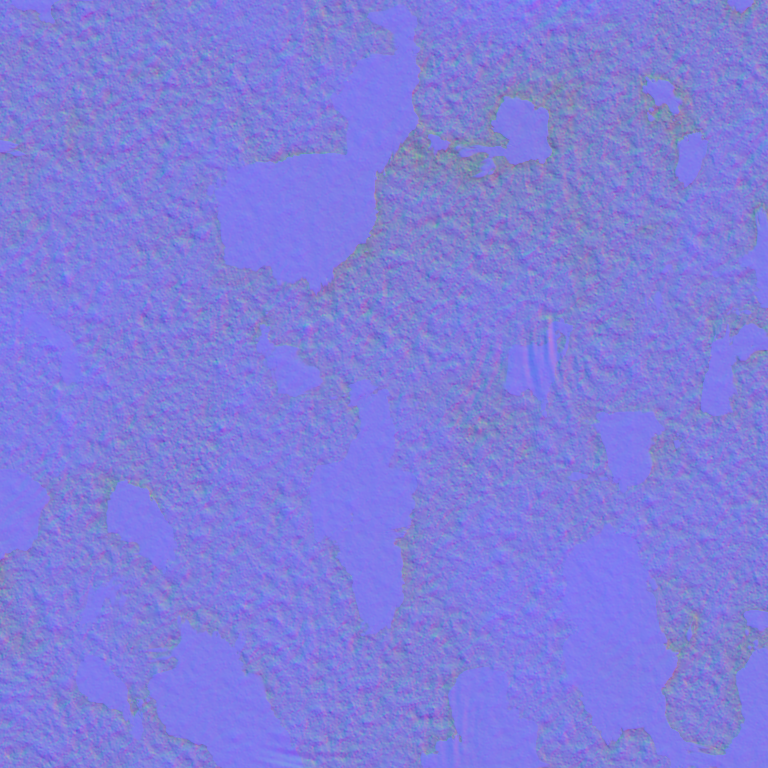
This texture map is drawn by a Shadertoy shader. Its source:

```glsl
#define PATCH_SCALE 6.0
#define PATCH_LEVEL 0.30
#define HALO_WIDTH 0.18
#define HALO_DEPTH 0.62
#define GRAIN_SCALE 72.0
#define GRAIN_SLOPE 0.027
#define CRACK_SLOPE 0.07
#define STROKE_CELLS 4.5
#define STROKE_SLOPE 0.055

const vec3 WORN_GREY = vec3(0.50, 0.525, 0.70);
const vec3 FLAT_BLUE = vec3(0.50, 0.480, 0.95);

vec3 hash3(vec2 p) {
    vec3 q = fract(p.xyx * vec3(0.1031, 0.1030, 0.0973));
    q += dot(q, q.yxz + 33.33);
    return fract((q.xxy + q.yzz) * q.zyx);
}

// Cellular noise of signed round bumps: x = height, yz = gradient
vec3 bumps(vec2 p) {
    vec2 cell = floor(p), f = p - cell;
    vec3 sum = vec3(0.0);
    for (int y = -1; y <= 1; y++)
    for (int x = -1; x <= 1; x++) {
        vec2 o = vec2(x, y);
        vec3 h = hash3(cell + o + 50.0);
        vec2 d = f - o - h.xy;
        float k = max(0.0, 1.0 - dot(d, d));
        sum += (2.0 * h.z - 1.0) * k * k * vec3(k, -6.0 * d);
    }
    return sum;
}

vec3 layeredBumps(vec2 p, int octaves) {
    vec3 sum = vec3(0.0);
    float amp = 1.0, freq = 1.0;
    for (int i = 0; i < octaves; i++) {
        sum += amp * bumps(p * freq + float(i) * 17.3) * vec3(1.0, freq, freq);
        amp *= 0.5;
        freq *= 2.1;
    }
    return sum;
}

// Slope across a thin step where the field passes a level
vec2 stepSlope(vec3 field, float level, float width) {
    float d = (field.x - level) / width;
    return exp(-d * d) * field.yz / (length(field.yz) + 0.3);
}

// Curved bundles of trowel grooves, scattered one per cell
vec2 trowelSlope(vec2 uv) {
    vec2 p = uv * STROKE_CELLS, cell = floor(p), slope = vec2(0.0);
    for (int y = -1; y <= 1; y++)
    for (int x = -1; x <= 1; x++) {
        vec2 id = cell + vec2(x, y);
        vec3 h = hash3(id + 211.0), k = hash3(id + 97.0);
        float angle = 6.283 * h.z;
        vec2 along = vec2(cos(angle), sin(angle));
        vec2 across = vec2(-along.y, along.x);
        vec2 d = p - id - h.xy;
        vec2 q = vec2(dot(d, along), dot(d, across));
        q.y += (k.x - 0.5) * 1.6 * q.x * q.x;
        float mask = 1.0 - smoothstep(0.25, 1.0, length(q / vec2(0.50, 0.27)));
        mask *= smoothstep(0.45, 0.9, k.y);
        if (mask > 0.0) {
            float groove = bumps(q * vec2(2.2, 21.0) + 40.0 * k.xz).z;
            groove += 0.4 * sin(q.y * 140.0 + 3.0 * sin(q.x * 9.0));
            slope += across * groove * mask;
        }
    }
    return slope;
}

void mainImage(out vec4 fragColor, in vec2 fragCoord) {
    vec2 uv = fragCoord / iResolution.y;

    // Large forms: bare patches and soft wear, edges bent by layered sines
    vec2 bent = uv + 0.012 * sin(uv.yx * 19.0 + 2.0 * sin(uv * 31.0));
    vec3 patches = layeredBumps(bent * PATCH_SCALE + 3.7, 6);
    vec3 soft = layeredBumps(bent * 4.0 + 31.0, 5);
    vec3 grain = layeredBumps(uv * GRAIN_SCALE, 3);

    // Blueness: rough ground with a worn halo around each flat patch
    float inside = smoothstep(-0.02, 0.03, patches.x - PATCH_LEVEL);
    float halo = exp(-max(PATCH_LEVEL - patches.x, 0.0) / HALO_WIDTH);
    float wear = smoothstep(-0.5, 0.5, -soft.x);
    float ground = 0.70 + 0.20 * soft.x + 0.13 * grain.x;
    ground -= HALO_DEPTH * halo * wear;
    float smoothPlaster = 0.91 + 0.07 * soft.x + 0.04 * grain.x;
    float blueness = mix(ground, smoothPlaster, inside);

    // Surface slopes: grain, cracks at the edges, trowel grooves
    float rough = mix(0.85 + 0.35 * wear, 0.35, inside);
    vec2 slope = GRAIN_SLOPE * rough * grain.yz;
    slope += CRACK_SLOPE * wear * stepSlope(patches, PATCH_LEVEL, 0.04);
    slope += 0.6 * CRACK_SLOPE * (1.0 - inside) * stepSlope(soft, 0.0, 0.02);
    slope += STROKE_SLOPE * trowelSlope(uv);

    vec3 color = mix(WORN_GREY, FLAT_BLUE, clamp(blueness, -0.05, 1.05));
    color.rg -= slope;
    color.b -= 1.5 * dot(slope, slope);
    fragColor = vec4(clamp(color, 0.0, 1.0), 1.0);
}
```
